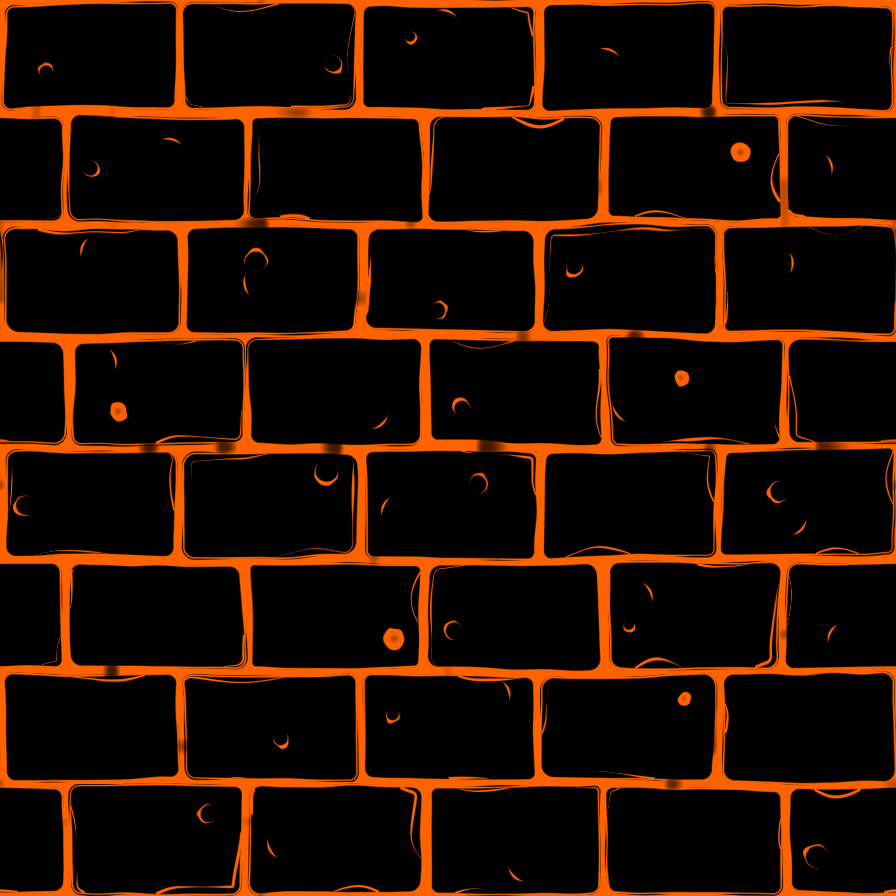
Write a WebGL 1 fragment shader that draws this pattern.

```glsl
precision highp float;

uniform vec2 u_resolution;

const vec2 BRICKS = vec2(5.0, 8.0);
const vec3 MORTAR = vec3(1.0, 0.384, 0.0);
const float HALF_GAP = 0.0052;

float hash(vec2 cell, float seed) {
  return fract(sin(dot(cell, vec2(127.1, 311.7)) + seed * 74.7) * 43758.545);
}

float signedHash(vec2 cell, float seed) {
  return 2.0 * hash(cell, seed) - 1.0;
}

// Value noise on the unit square that wraps after `period` cells
float noise(vec2 uv, float period, float seed) {
  vec2 p = uv * period;
  vec2 i = floor(p);
  vec2 f = fract(p);
  f = f * f * (3.0 - 2.0 * f);
  vec2 a = mod(i, period);
  vec2 b = mod(i + 1.0, period);
  return mix(mix(hash(a, seed), hash(vec2(b.x, a.y), seed), f.x),
             mix(hash(vec2(a.x, b.y), seed), hash(b, seed), f.x), f.y);
}

float fill(float d, float soft) {
  return 1.0 - smoothstep(-soft, soft, d);
}

// Shift and tilt of one brick side; `along` runs from -1 to 1
float sideInset(vec2 brick, float seed, float along) {
  return 0.0014 * signedHash(brick, seed) + 0.0018 * signedHash(brick, seed + 0.5) * along;
}

// Rounded quadrilateral with four independently tilted sides
float brickDistance(vec2 p, vec2 halfSize, vec2 brick) {
  vec2 along = p / halfSize;
  vec2 lower = -p + vec2(sideInset(brick, 1.0, along.y), sideInset(brick, 2.0, along.x));
  vec2 upper = p + vec2(sideInset(brick, 3.0, along.y), sideInset(brick, 4.0, along.x));
  float corner = mix(0.005, 0.013, hash(brick, 5.0));
  vec2 q = max(lower, upper) - halfSize + corner;
  return length(max(q, 0.0)) + min(max(q.x, q.y), 0.0) - corner;
}

// Arc that is thickest towards `angle` and tapers out; low spread is shorter
float arcDistance(vec2 p, float radius, float angle, float spread, float width) {
  float r = length(p);
  float facing = dot(p, vec2(cos(angle), sin(angle))) / max(r, 0.0001);
  return abs(r - radius) - width * (facing - 1.0 + spread) / spread;
}

vec2 spot(vec2 brick, float seed) {
  return vec2(signedHash(brick, seed), signedHash(brick, seed + 0.5)) * vec2(0.075, 0.042);
}

// Chips: a few solid pits, more broken rings, and short scratches
float chips(vec2 p, vec2 brick, float rough, float soft) {
  float kind = hash(brick, 11.0);
  float radius = mix(0.005, 0.014, hash(brick, 12.0));
  float angle = 6.283 * hash(brick, 13.0);
  vec2 v = p - spot(brick, 14.0);
  float wobble = 0.004 * (rough - 0.5);
  float pit = fill(length(v) - radius + wobble, soft);
  pit *= mix(0.7, 1.0, smoothstep(0.0, radius * 0.6, length(v)));
  float ring = fill(arcDistance(v, radius + wobble * 0.5, angle, 1.3, 0.0023 * (rough + 0.2)), soft);
  float chip = pit * step(kind, 0.1) + ring * step(0.1, kind) * step(kind, 0.48);
  vec2 s = p - spot(brick, 16.0);
  float scratch = fill(arcDistance(s, 0.022, angle + 2.0, 0.12, 0.0013), soft);
  return max(chip, scratch * step(hash(brick, 18.0), 0.35));
}

void main() {
  vec2 uv = gl_FragCoord.xy / u_resolution;
  float soft = 0.9 / min(u_resolution.x, u_resolution.y);

  // Gentle shared bend of the joints
  vec2 bent = uv + 0.006 * (vec2(noise(uv, 10.0, 21.0), noise(uv, 10.0, 22.0)) - 0.5);

  // Running bond with alternate courses shifted
  vec2 grid = bent * BRICKS;
  float course = floor(grid.y);
  grid.x -= mix(0.375, 0.01, mod(course, 2.0));
  vec2 brick = mod(floor(grid), BRICKS);
  vec2 p = (fract(grid) - 0.5) / BRICKS;
  float seed = 30.0 + floor(40.0 * hash(brick, 6.0));

  // Uneven joint edge
  float d = brickDistance(p, 0.5 / BRICKS - HALF_GAP, brick);
  d += 0.003 * (noise(uv, 28.0, seed) - 0.5);
  float joint = fill(-d, soft);

  // Dark slivers inside the joint
  float sliverWidth = 0.0035 * (noise(uv, 18.0, seed + 0.3) - 0.68);
  joint *= 1.0 - fill(abs(d - 0.0022) - sliverWidth, soft);

  // Strands that peel away from the joint and rejoin it
  float peel = 0.032 * (noise(uv, 15.0, seed + 0.6) - 0.67);
  float strandWidth = 0.0034 * (noise(uv, 22.0, seed + 0.8) - 0.33);
  float strand = fill(abs(d + peel) - strandWidth, soft) * step(0.0, peel);

  // Soot on scattered parts of the joint
  float soot = smoothstep(0.86, 1.0, noise(uv, 24.0, 25.0));
  float glow = max(joint * (1.0 - 0.75 * soot), strand);
  glow = max(glow, chips(p, brick, noise(uv, 120.0, 26.0), soft));

  gl_FragColor = vec4(MORTAR * glow, 1.0);
}
```
